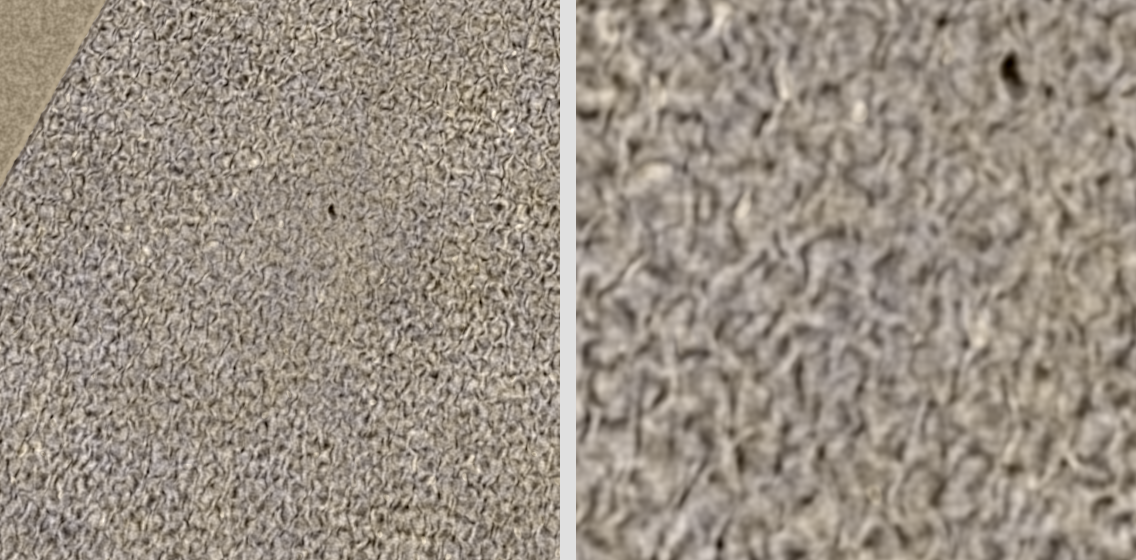
Left, the full canvas; right, a detail of the centre.
Write a WebGL 1 fragment shader that draws this texture.

```glsl
precision highp float;
// Weathered asphalt with streaky grains, pale chips and a smooth slab in the upper left corner.

uniform vec2 u_resolution;

vec2 hash2(vec2 p) {
  vec3 q = fract(p.xyx * vec3(0.1031, 0.1030, 0.0973));
  q += dot(q, q.yzx + 33.33);
  return fract((q.xx + q.yz) * q.zy);
}

float cornerSlope(vec2 cell, vec2 corner, vec2 f) {
  vec2 gradient = normalize(hash2(cell + corner + 311.0) - 0.4999);
  return dot(gradient, f - corner);
}

// Gradient noise, centred on zero
float noise(vec2 p) {
  vec2 i = floor(p);
  vec2 f = p - i;
  vec2 w = f * f * f * (f * (f * 6.0 - 15.0) + 10.0);
  float low = mix(cornerSlope(i, vec2(0.0), f), cornerSlope(i, vec2(1.0, 0.0), f), w.x);
  float high = mix(cornerSlope(i, vec2(0.0, 1.0), f), cornerSlope(i, vec2(1.0), f), w.x);
  return mix(low, high, w.y);
}

// Grains lean by the slant, and grow shorter and finer towards the top
float streaks(vec2 p, float slant) {
  float across = (p.x - 0.5 - slant * (p.y - 0.5)) * (100.0 + 15.0 * p.y);
  float along = p.y * (47.0 + 18.0 * p.y);
  return noise(vec2(across, along));
}

// Sparse, ragged stone chips, one candidate per cell
float chips(vec2 p) {
  vec2 cell = floor(p);
  float cover = 0.0;
  for (int y = -1; y <= 1; y++) {
    for (int x = -1; x <= 1; x++) {
      vec2 id = cell + vec2(x, y);
      vec2 offset = p - id - hash2(id + 17.0);
      vec2 trait = hash2(id + 71.0);
      float radius = mix(0.15, 0.32, trait.y);
      float chip = 1.0 - smoothstep(radius * 0.5, radius, length(offset * vec2(1.0, 0.8)));
      cover = max(cover, chip * step(0.88, trait.x));
    }
  }
  return cover;
}

void main() {
  vec2 uv = gl_FragCoord.xy / u_resolution;

  // Wobble bends the straight streaks into short worms
  vec2 wobble = vec2(noise(uv * 42.0), noise(uv * 42.0 + 57.0));
  vec2 p = uv + 0.009 * wobble;

  float grain = streaks(p, 0.30) + streaks(p + vec2(0.37, 0.71), 0.08);
  float grit = noise(uv * 165.0 + 9.0);
  float patches = noise(uv * 5.0 + 3.0) + 0.6 * noise(uv * 14.0 + 21.0);

  // Asphalt: grain contrast fades in worn patches
  float contrast = 0.36 + 0.12 * noise(uv * 4.0 + 40.0);
  contrast *= 1.0 - 0.3 * exp(-30.0 * dot(uv - vec2(0.53, 0.52), uv - vec2(0.53, 0.52)));
  float tone = 0.565 + contrast * grain - 0.09 * grain * grain;
  tone += 0.14 * grit + 0.06 * patches;

  float chip = chips(p * 30.0);
  tone += 0.14 * chip;

  // A single dark pit
  vec2 pit = (p - vec2(0.592, 0.622)) / vec2(0.008, 0.015);
  tone -= 0.32 * (1.0 - smoothstep(0.3, 1.1, length(pit)));

  // Grey stone tint drifting between tan and mauve
  float warmth = 0.6 * noise(uv * 9.0 + 80.0) + 0.5 * noise(uv * 38.0 + 13.0);
  warmth += 0.3 * (uv.x - 0.5) + 0.3 * chip;
  vec3 asphalt = vec3(tone) + vec3(0.040, 0.0, -0.045);
  asphalt += warmth * vec3(0.025, 0.008, -0.055);

  // Slab: tan, faintly mottled
  float mottle = noise(uv * 95.0 + 5.0) + 0.6 * noise(uv * 40.0 + 30.0);
  vec3 slab = vec3(0.62, 0.565, 0.475) + 0.13 * mottle + 0.10 * grit;

  // Diagonal joint with a shadow outside and a pale rim inside
  float edge = dot(uv - vec2(0.0, 0.665), vec2(-0.87, 0.493));
  edge += 0.003 * noise(uv * 60.0);
  float shadow = 1.0 - smoothstep(0.0, 0.005, abs(edge + 0.004));
  float rim = 1.0 - smoothstep(0.001, 0.007, abs(edge - 0.005));
  vec3 color = mix(asphalt, slab, smoothstep(-0.002, 0.002, edge));
  color = mix(color, vec3(0.33, 0.28, 0.23), 0.55 * shadow);
  color = mix(color, vec3(0.75, 0.69, 0.59), 0.65 * rim);

  gl_FragColor = vec4(clamp(color, 0.0, 1.0), 1.0);
}
```
